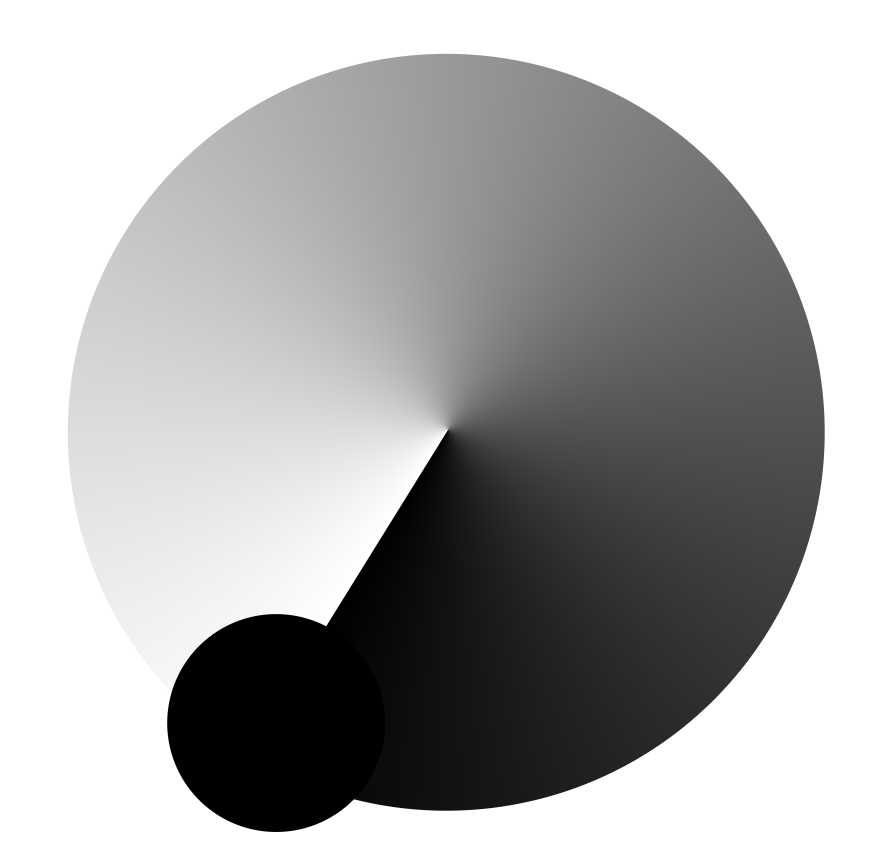
This background is drawn by a WebGL 2 fragment shader. Its source:

```glsl
#version 300 es
precision highp float;
// A disc with a conical grey sweep and a small black disc over its lower left rim.

#define DISC_CENTER vec2(-0.002, 0.002)
#define DISC_RADIUS 0.436
#define APEX vec2(0.0, 0.0047)
#define SEAM_ANGLE -2.126
#define DOT_CENTER vec2(-0.198, -0.333)
#define DOT_RADIUS 0.1255
#define TONE_CURVE 0.28

uniform vec2 u_resolution;
out vec4 fragColor;

const float TAU = 6.2831853;

// Coverage of a disc with a soft edge one pixel wide
float disc(vec2 p, vec2 center, float radius, float pixel) {
    return clamp(0.5 - (length(p - center) - radius) / pixel, 0.0, 1.0);
}

// Grey ramp around the apex, from black to white, counterclockwise from the seam
float conicalSweep(vec2 q, float pixel) {
    float turn = fract((atan(q.y, q.x) - SEAM_ANGLE) / TAU);
    float shade = mix(turn, smoothstep(0.0, 1.0, turn), TONE_CURVE);

    // Blend the two sides where the ramp wraps round
    vec2 seam = vec2(cos(SEAM_ANGLE), sin(SEAM_ANGLE));
    float side = seam.x * q.y - seam.y * q.x;
    if (dot(q, seam) > 0.0 && abs(side) < 0.5 * pixel) {
        shade = 0.5 - side / pixel;
    }
    return shade;
}

void main() {
    // Centered coordinates in units of the canvas height
    vec2 p = (gl_FragCoord.xy - 0.5 * u_resolution) / u_resolution.y;
    float pixel = 1.0 / u_resolution.y;

    // White ground, shaded disc, then the black disc on top
    float grey = 1.0;
    grey = mix(grey, conicalSweep(p - APEX, pixel), disc(p, DISC_CENTER, DISC_RADIUS, pixel));
    grey = mix(grey, 0.0, disc(p, DOT_CENTER, DOT_RADIUS, pixel));
    fragColor = vec4(vec3(grey), 1.0);
}
```
